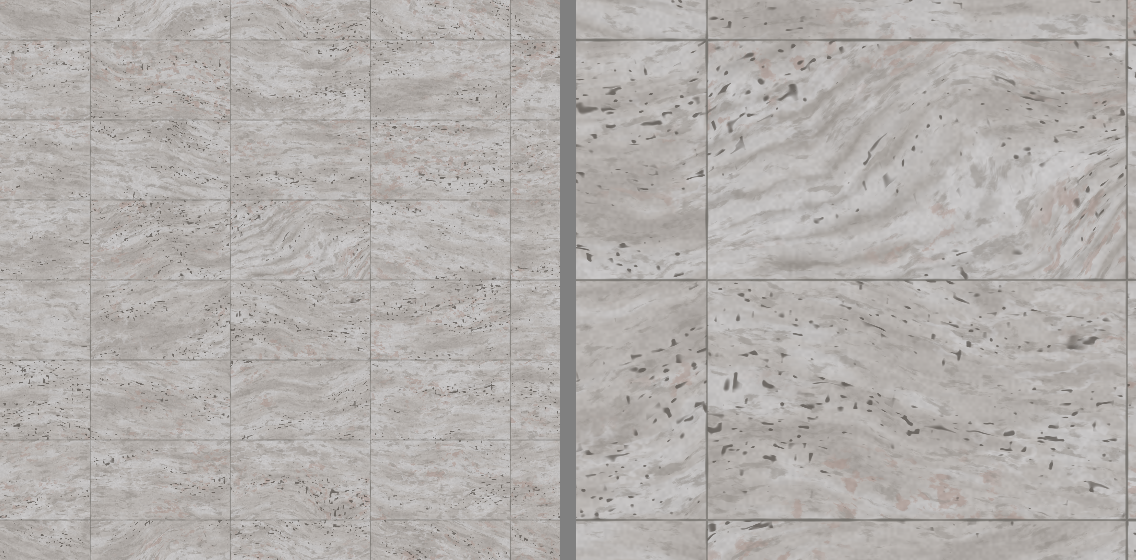
Left, the full canvas; right, a detail of the centre.
Give the GLSL for this texture, as a WebGL 1 fragment shader.

```glsl
precision highp float;
// Stack-bonded travertine slabs, 4 across and 7 down, with strata, pits and thin joints.
uniform vec2 u_resolution;

const vec2 GRID = vec2(4.0, 7.0);
const vec2 GRID_SHIFT = vec2(0.645, 0.5);
const float JOINT_HALF_WIDTH = 0.0007;

const vec3 TAUPE = vec3(0.60, 0.58, 0.56);
const vec3 WARM_GREY = vec3(0.67, 0.65, 0.635);
const vec3 GREY = vec3(0.72, 0.703, 0.69);
const vec3 PALE = vec3(0.76, 0.752, 0.75);
const vec3 CALCITE = vec3(0.80, 0.795, 0.80);
const vec3 ROSE = vec3(0.67, 0.59, 0.56);
const vec3 PIT = vec3(0.34, 0.32, 0.30);
const vec3 JOINT = vec3(0.43, 0.42, 0.40);

float hash(vec2 p) {
  vec3 q = fract(p.xyx * vec3(0.1031, 0.1030, 0.0973));
  q += dot(q, q.yzx + 33.33);
  return fract((q.x + q.y) * q.z);
}

float noise(vec2 p) {
  vec2 i = floor(p);
  vec2 f = fract(p);
  f = f * f * (3.0 - 2.0 * f);
  float low = mix(hash(i), hash(i + vec2(1.0, 0.0)), f.x);
  float high = mix(hash(i + vec2(0.0, 1.0)), hash(i + vec2(1.0, 1.0)), f.x);
  return mix(low, high, f.y);
}

// Slowly fading octaves keep the stone rough at small scale.
float fbm(vec2 p) {
  float sum = 0.0;
  float amplitude = 0.434;
  for (int i = 0; i < 5; i++) {
    sum += amplitude * noise(p);
    p = mat2(1.9, 0.1, -0.1, 1.9) * p + 17.3;
    amplitude *= 0.6;
  }
  return sum;
}

// Bedding coordinates: gently tilted and folded differently in each slab.
vec2 bedding(vec2 p, vec2 id, vec2 seed, float banded) {
  float lean = hash(id + 11.7) - 0.5;
  float angle = lean * (0.10 + 2.4 * lean * lean);
  float c = cos(angle);
  float s = sin(angle);
  vec2 q = mat2(c, s, -s, c) * (p - vec2(0.5, 0.28));
  float fold = mix(0.03, 0.22, max(banded, pow(hash(id + 23.1), 3.0)));
  q.y += fold * (noise(q * vec2(2.6, 2.0) + seed) - 0.5);
  q.y += 0.06 * (fbm(q * vec2(5.0, 9.0) + seed) - 0.5);
  return q + seed;
}

// Dark voids; density from 0 to 1 lowers the threshold.
float pits(vec2 q, vec2 frequency, float density) {
  float edge = 0.95 - 0.17 * density;
  return smoothstep(edge, edge + 0.14, noise(q * frequency));
}

vec3 travertine(vec2 p, vec2 id) {
  vec2 seed = 40.0 * vec2(hash(id + 3.1), hash(id + 7.9));
  float banded = smoothstep(0.80, 0.92, hash(id + 31.3));
  vec2 q = bedding(p, id, seed, banded);

  // Soft clouds and long sediment layers
  float strata = fbm(q * vec2(2.4, 19.0));
  float cloud = fbm(q * vec2(5.0, 10.0) + 9.0);
  float tone = 0.5 * (strata + cloud) + 0.04 * (hash(id + 41.0) - 0.5);
  vec3 color = mix(WARM_GREY, GREY, smoothstep(0.34, 0.49, tone));
  color = mix(color, PALE, smoothstep(0.48, 0.62, tone));

  // Rhythmic pale bands with thin dark seams
  float wave = 0.5 + 0.5 * sin(q.y * 95.0 + 9.0 * fbm(q * vec2(3.0, 9.0)));
  float bandMask = banded * smoothstep(0.36, 0.54, fbm(q * 2.5 + 5.0));
  color = mix(color, PALE, 0.6 * bandMask * wave);
  color = mix(color, TAUPE, 0.55 * bandMask * pow(1.0 - wave, 4.0));

  // Crusty calcite ridges and a fine scatter of rose mineral
  float crust = 1.0 - abs(2.0 * fbm(q * vec2(9.0, 18.0) + 27.0) - 1.0);
  float crustMask = smoothstep(0.50, 0.64, fbm(q * vec2(2.0, 5.0) + 51.0));
  color = mix(color, CALCITE, 0.55 * crustMask * smoothstep(0.82, 0.98, crust));
  float rose = smoothstep(0.56, 0.68, fbm(q * vec2(24.0, 40.0) + 63.0));
  float roseMask = smoothstep(0.54, 0.68, fbm(q * vec2(1.8, 4.0) + 71.0));
  color = mix(color, ROSE, 0.6 * rose * roseMask);

  // Hairline layers, mottling and grain
  float mottle = smoothstep(0.55, 0.74, fbm(q * vec2(22.0, 62.0) + 37.0));
  color = mix(color, TAUPE, 0.6 * mottle);
  color += 0.030 * (noise(q * vec2(9.0, 85.0)) - 0.5);
  color += 0.045 * (noise(p * 128.0 + seed) - 0.5);

  // Small voids gathered along some layers
  float density = smoothstep(0.44, 0.66, fbm(q * vec2(1.6, 9.0) + 83.0));
  float holes = 0.75 * pits(q, vec2(58.0, 105.0), density);
  holes = max(holes, 0.8 * pits(q + 13.0, vec2(29.0, 80.0), 0.6 * density));
  return mix(color, PIT, holes);
}

void main() {
  vec2 uv = gl_FragCoord.xy / u_resolution;
  float pixel = 1.0 / min(u_resolution.x, u_resolution.y);

  // Slab index wraps so opposite canvas edges join
  vec2 cell = uv * GRID - GRID_SHIFT;
  vec2 id = mod(floor(cell), GRID);
  vec2 local = fract(cell);
  vec3 color = travertine(local * vec2(1.0, GRID.x / GRID.y), id);

  // Narrow joints with uneven depth and slightly chipped edges
  vec2 gap = min(local, 1.0 - local) / GRID;
  float distanceToJoint = min(gap.x, gap.y);
  float wear = noise(uv * 95.0);
  float halfWidth = JOINT_HALF_WIDTH * (0.7 + 0.6 * wear);
  float joint = 1.0 - smoothstep(halfWidth - 0.5 * pixel, halfWidth + 0.5 * pixel, distanceToJoint);
  color = mix(color, JOINT, joint * (0.45 + 0.45 * wear));
  gl_FragColor = vec4(color, 1.0);
}
```
